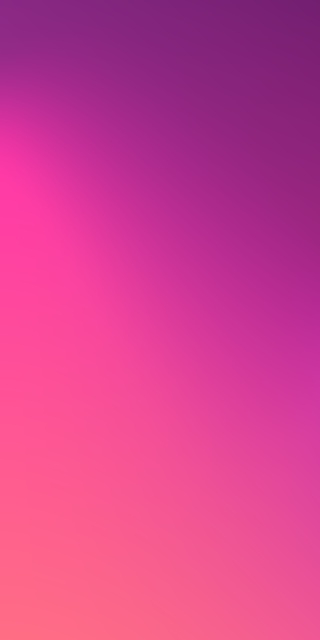
This background is drawn by a Shadertoy shader. Its source:

```glsl
// A soft vertical gradient: dusky violet above melts into hot pink and coral below.
// Two tinted fields are blended across a curved front that sits high on the left,
// low on the right, and is widest in the middle.

// Violet field: colours at the top corners, and its change per unit of depth
const vec3 VIOLET_LEFT  = vec3(0.54, 0.16, 0.52);
const vec3 VIOLET_RIGHT = vec3(0.45, 0.12, 0.44);
const vec3 VIOLET_SLOPE = vec3(0.45, 0.08, 0.17);

// Pink field: colours at the bottom corners, and their change per unit of depth
const vec3 CORAL_LEFT  = vec3(1.00, 0.43, 0.52);
const vec3 CORAL_RIGHT = vec3(0.94, 0.34, 0.58);
const vec3 CORAL_LEFT_SLOPE  = vec3(0.00, 0.28, -0.18);
const vec3 CORAL_RIGHT_SLOPE = vec3(0.31, 0.31, -0.14);
const float CORAL_FALLOFF = 1.7;

// Front between the fields: depth and half width at each side, plus a central swell
const vec2 FRONT_DEPTH = vec2(0.175, 0.49);
const vec2 FRONT_HALF_WIDTH = vec2(0.115, 0.16);
const float SWELL_DEPTH = 0.05;
const float SWELL_WIDTH = 0.20;
const float SWELL_SKEW = 1.4;

vec3 violetField(float x, float depth) {
    return mix(VIOLET_LEFT, VIOLET_RIGHT, x) + VIOLET_SLOPE * depth;
}

vec3 pinkField(float x, float depth) {
    float rise = depth - 1.0;
    vec3 left  = CORAL_LEFT + CORAL_LEFT_SLOPE * rise;
    vec3 right = CORAL_RIGHT + CORAL_RIGHT_SLOPE * rise;
    return mix(left, right, pow(x, CORAL_FALLOFF));
}

// Share of pink: 0 above the front, 1 below it
float frontBlend(float x, float depth) {
    float skewed = pow(x, SWELL_SKEW);
    float swell = 4.0 * skewed * (1.0 - skewed);
    float centre = mix(FRONT_DEPTH.x, FRONT_DEPTH.y, smoothstep(0.0, 1.0, x))
                 + SWELL_DEPTH * swell;
    float halfWidth = mix(FRONT_HALF_WIDTH.x, FRONT_HALF_WIDTH.y, x)
                    + SWELL_WIDTH * swell;
    return smoothstep(centre - halfWidth, centre + halfWidth, depth);
}

void mainImage(out vec4 fragColor, in vec2 fragCoord) {
    vec2 uv = fragCoord / iResolution.xy;
    float depth = 1.0 - uv.y;

    vec3 colour = mix(violetField(uv.x, depth),
                      pinkField(uv.x, depth),
                      frontBlend(uv.x, depth));
    fragColor = vec4(clamp(colour, 0.0, 1.0), 1.0);
}
```
